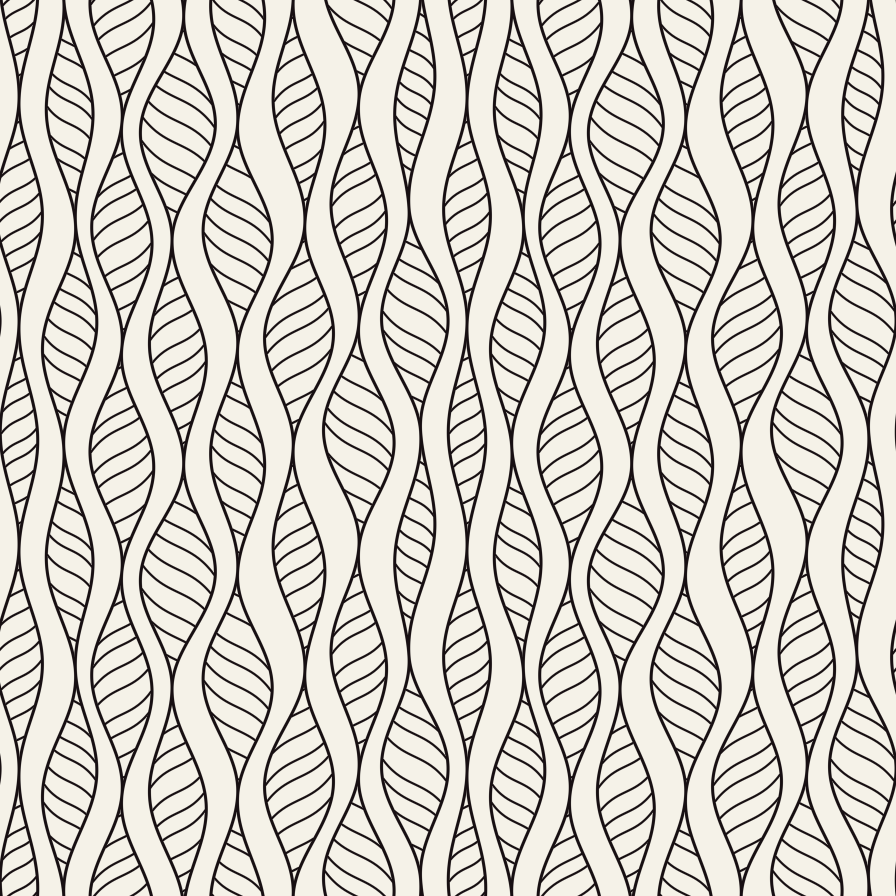
A Shadertoy shader for this pattern:

```glsl
// Wavy vertical ribbons touching in turn, with hand-inked veined leaves in the gaps between them.

const float TAU = 6.2831853;
const float TILE = 384.0;  // the canvas spans 768 units, two tiles each way
const float LEAF = 192.0;  // two leaves per gap in one tile

// Leaf widths, two per gap; the sign is the slant of the veins.
const float leafWidth[16] = float[](
    40.0, 45.0, -51.0, -54.0, 64.0, -48.0, 59.0, 46.0,
    -43.0, -59.0, -47.0, 60.0, 32.0, 57.0, -40.0, -32.0);

float hash(vec2 p) {
    return fract(sin(dot(p, vec2(12.9898, 78.233))) * 43758.5453);
}

float gapX(float gap) {
    return 62.0 + 48.0 * gap + 6.0 * sin(TAU * (gap - 3.5) / 8.0);
}

// Height of the first leaf centre; neighbouring gaps are half a leaf apart.
float gapY(float gap) {
    return 96.0 + 14.0 * sin(TAU * gap / 8.0) + 0.5 * LEAF * mod(gap, 2.0);
}

int leafIndex(float gap, float row) {
    return int(mod(gap, 8.0)) * 2 + int(mod(row, 2.0));
}

// Left and right edge of a gap at height y.
vec2 gapEdges(float gap, float y) {
    float t = (y - gapY(gap)) / LEAF;
    float width = abs(leafWidth[leafIndex(gap, floor(t + 0.5))]);
    float tilt = 9.0 * (hash(vec2(mod(gap, 8.0), 3.0)) - 0.5);
    float sway = 5.0 * cos(TAU * gap / 4.0);
    float centre = gapX(gap) + tilt * sin(TAU * t) + sway * sin(0.5 * TAU * t);
    float halfWidth = 0.25 * width * (1.0 + cos(TAU * t));
    return centre + halfWidth * vec2(-1.0, 1.0);
}

// Distance to the S-shaped veins of the leaf around p.
float veinDistance(float gap, vec2 p) {
    float y = p.y - gapY(gap);
    float row = floor(y / LEAF + 0.5);
    int leaf = leafIndex(gap, row);
    float width = leafWidth[leaf];
    float u = (p.x - gapX(gap)) / (0.5 * abs(width));
    float curve = 0.4 * width * (0.6 * u + 0.4 * u * u * u);
    float slope = 0.8 * (0.6 + 1.2 * u * u);

    float spacing = 15.0 + 0.07 * abs(width);
    float f = (y - row * LEAF - curve) / spacing + hash(vec2(float(leaf), 7.0));
    float jitter = 0.3 * (hash(vec2(float(leaf), floor(f))) - 0.5);
    return abs(fract(f) - 0.5 - jitter) * spacing / sqrt(1.0 + slope * slope);
}

void mainImage(out vec4 fragColor, in vec2 fragCoord) {
    vec2 uv = fragCoord / iResolution.xy;
    vec2 p = mod(2.0 * TILE * vec2(uv.x, 1.0 - uv.y), TILE);
    float aa = 1.4 * TILE / iResolution.y;

    float ink = 0.0;
    float nearest = floor((p.x - 62.0) / 48.0 + 0.5);
    for (float i = -1.0; i <= 1.0; i++) {
        float gap = nearest + i;
        vec2 edges = gapEdges(gap, p.y);
        vec2 slope = (gapEdges(gap, p.y + 0.25) - edges) / 0.25;

        // Ribbon outlines
        vec2 d = abs(p.x - edges) / sqrt(1.0 + slope * slope);
        ink = max(ink, 1.0 - smoothstep(1.3 - aa, 1.3 + aa, min(d.x, d.y)));

        // Veins, only inside the leaf
        float inside = step(edges.x, p.x) * step(p.x, edges.y);
        float vein = veinDistance(gap, p);
        ink = max(ink, inside * (1.0 - smoothstep(0.95 - aa, 0.95 + aa, vein)));
    }

    vec3 paper = vec3(0.96, 0.95, 0.91);
    fragColor = vec4(mix(paper, vec3(0.09, 0.06, 0.07), ink), 1.0);
}
```
